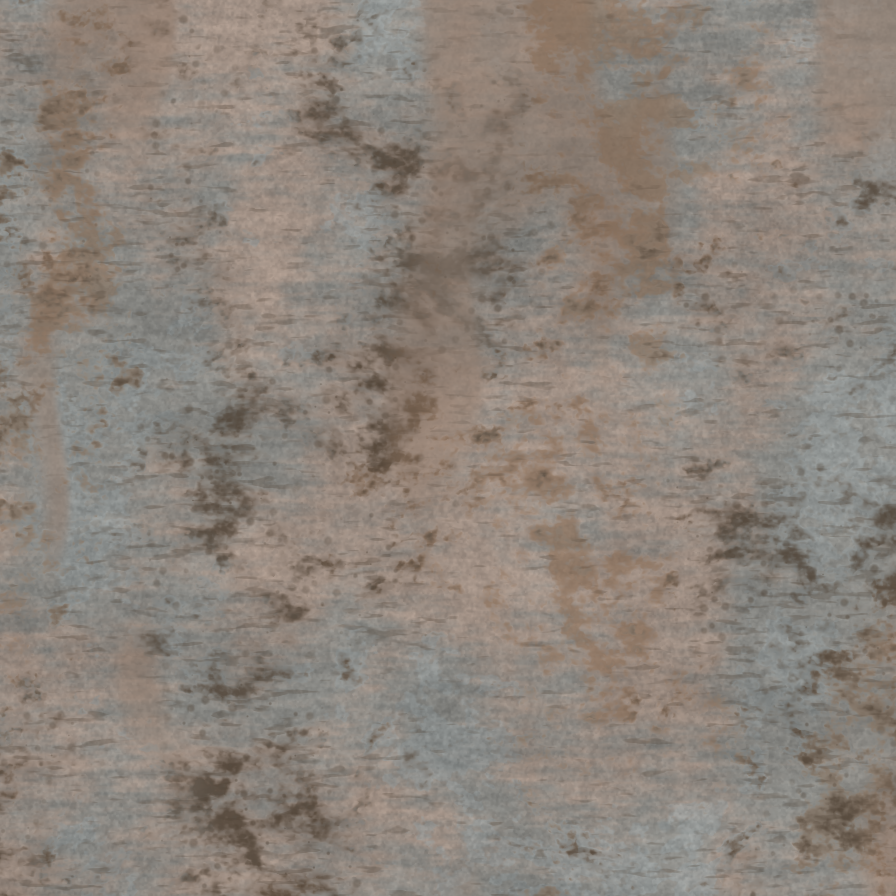
This texture is drawn by a Shadertoy shader. Its source:

```glsl
// Weathered concrete plaster: grey-blue and beige patches, brown stains, rust and fine horizontal streaks.

const vec3 GREY_BLUE = vec3(0.535, 0.535, 0.520);
const vec3 BEIGE     = vec3(0.608, 0.545, 0.502);
const vec3 PALE_BLUE = vec3(0.570, 0.600, 0.605);
const vec3 SMEAR_TAN = vec3(0.575, 0.490, 0.432);
const vec3 RUST      = vec3(0.500, 0.375, 0.270);
const vec3 BROWN     = vec3(0.300, 0.250, 0.200);

// Feature frequencies, in repeats per canvas (x, y)
const vec2 PATCH_FREQ  = vec2(5.0, 3.6);
const vec2 STAIN_FREQ  = vec2(5.2, 3.4);
const vec2 BREAK_FREQ  = vec2(27.0, 36.0);
const vec2 SMEAR_FREQ  = vec2(9.0, 2.6);
const vec2 STREAK_FREQ = vec2(13.0, 85.0);
const vec2 DASH_FREQ   = vec2(42.0, 165.0);
const float GRAIN_FREQ = 190.0;
const float PIT_FREQ   = 75.0;

const float STAIN_AMOUNT  = 0.82;
const float RUST_AMOUNT   = 0.45;
const float STREAK_AMOUNT = 0.022;
const float GRAIN_AMOUNT  = 0.030;
const float CLOUD_AMOUNT  = 0.022;
const float PIT_AMOUNT    = 0.40;
const float CELL_SPREAD   = 0.19; // typical deviation of one cellular layer

vec3 hash3(vec2 p) {
    vec3 q = fract(p.xyx * vec3(0.1031, 0.1030, 0.0973));
    q += dot(q, q.yxz + 33.33);
    return fract((q.xxy + q.yzz) * q.zyx);
}

// Smooth cellular noise: random cell values blended by distance, centred on 0
float cellNoise(vec2 p) {
    vec2 cell = floor(p);
    float total = 0.0, weights = 1e-4;
    for (int y = -1; y <= 1; y++)
    for (int x = -1; x <= 1; x++) {
        vec2 id = cell + vec2(x, y);
        vec3 h = hash3(id);
        vec2 d = id + 0.15 + 0.7 * h.xy - p;
        float w = max(0.0, 1.0 - dot(d, d) / 1.32);
        w *= w * w;
        total += w * (h.z - 0.5);
        weights += w;
    }
    return total / weights;
}

// Layered cellular noise, scaled to a deviation of about 1
float layers(vec2 p, int count, float gain) {
    float sum = 0.0, power = 0.0, amp = 1.0;
    for (int i = 0; i < count; i++) {
        sum += amp * cellNoise(p);
        power += amp * amp;
        amp *= gain;
        p = mat2(1.98, 0.16, -0.16, 1.98) * p + vec2(17.3, 41.7);
    }
    return sum / (sqrt(power) * CELL_SPREAD);
}

// Sparse round pits of random size
float pits(vec2 p) {
    vec2 cell = floor(p);
    float mask = 0.0;
    for (int y = -1; y <= 1; y++)
    for (int x = -1; x <= 1; x++) {
        vec2 id = cell + vec2(x, y);
        vec3 h = hash3(id + 211.0);
        float radius = 0.38 * smoothstep(0.80, 1.0, h.z);
        float d = length(id + h.xy - p);
        mask = max(mask, step(0.8, h.z) * (1.0 - smoothstep(radius * 0.5, radius + 0.12, d)));
    }
    return mask;
}

void mainImage(out vec4 fragColor, in vec2 fragCoord) {
    vec2 uv = fragCoord / iResolution.y;

    // Layered sines bend the patches and streaks slightly
    vec2 bend = 0.006 * vec2(sin(uv.y * 23.0 + 2.0 * sin(uv.x * 9.0)),
                             sin(uv.x * 19.0 + 2.0 * sin(uv.y * 7.0)));
    vec2 p = uv + bend;

    float breakup = layers(p * BREAK_FREQ + 60.0, 4, 0.75);
    float streak = layers((uv + 0.2 * bend) * STREAK_FREQ + 90.0, 3, 0.7);
    float grain = layers(uv * GRAIN_FREQ + 30.0, 2, 0.8);

    // Patches of grey-blue and beige with frayed edges
    float region = layers(p * PATCH_FREQ + 7.0, 4, 0.6);
    float warmth = 0.85 * region + 0.25 * breakup + 0.30 * streak;
    vec3 color = mix(GREY_BLUE, BEIGE, smoothstep(-1.5, 1.5, warmth));

    // Pale blue flakes in the coolest patches
    float flakes = smoothstep(0.7, 1.5, 0.75 * breakup - 0.8 * region);
    color = mix(color, PALE_BLUE, 0.55 * flakes);

    // Soft vertical smears that hide part of the detail
    float smear = smoothstep(0.9, 2.0, layers(p * SMEAR_FREQ + 130.0, 2, 0.4));
    color = mix(color, SMEAR_TAN, 0.6 * smear);

    // Tone of clouds, streaks and grain
    float cloud = layers(p * 9.0 + 150.0, 3, 0.6);
    float detail = 1.0 - 0.5 * smear;
    color *= 1.0 + CLOUD_AMOUNT * cloud + detail * (STREAK_AMOUNT * streak + GRAIN_AMOUNT * grain);

    // Rust flecks along upright bands
    float band = layers(p * vec2(8.0, 3.0) + 170.0, 3, 0.5);
    float rust = smoothstep(0.9, 2.2, 0.75 * band + 0.6 * breakup + 0.2 * grain);
    color = mix(color, RUST, RUST_AMOUNT * rust);

    // Brown stains broken into blots, with darker dashes
    float blot = layers(p * STAIN_FREQ + 40.0, 4, 0.6);
    float stain = 0.72 * blot + 0.60 * breakup + 0.16 * streak + 0.16 * grain;
    color = mix(color, BROWN, STAIN_AMOUNT * detail * smoothstep(0.35, 2.7, stain));
    float dash = smoothstep(1.0, 2.4, layers(uv * DASH_FREQ + 20.0, 2, 0.6) + 0.3 * blot);
    color = mix(color, BROWN, 0.28 * detail * dash);

    // Small dark pits
    color = mix(color, BROWN, PIT_AMOUNT * detail * pits(uv * PIT_FREQ) * smoothstep(-0.8, 1.2, blot));

    fragColor = vec4(color, 1.0);
}
```
